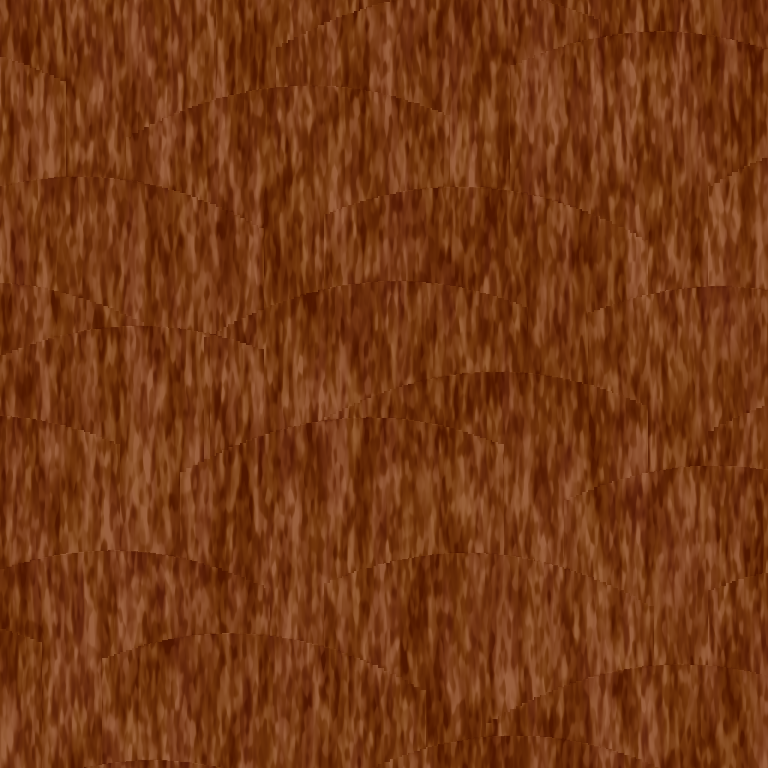
A Shadertoy shader for this texture:

```glsl
const vec3 DARK_WOOD = vec3(0.315, 0.088, 0.006);
const vec3 MID_WOOD = vec3(0.450, 0.209, 0.056);
const vec3 PALE_WOOD = vec3(0.600, 0.375, 0.215);
const vec3 ROSY_TINT = vec3(0.008, -0.002, 0.034);

// Cells per canvas, across and along the grain
const vec2 BLOTCH_CELLS = vec2(9.0, 6.0);
const vec2 STREAK_CELLS = vec2(64.0, 9.0);
const vec2 FIBRE_CELLS = vec2(145.0, 23.0);
const vec2 FINE_CELLS = vec2(235.0, 62.0);
const float BLOTCH_GAIN = 0.13;
const float STREAK_GAIN = 0.27;
const float FIBRE_GAIN = 0.68;
const float FINE_GAIN = 0.60;
const float BASE_TONE = 0.55;

// Arched overlaps
const int ARCH_ROWS = 10;
const float ROW_PITCH = 0.125;
const float ARCH_WIDTH = 0.5;
const float ARCH_SAG = 0.075;
const float SEAM_STEPS = 128.0;
const float SEAM_WIDTH = 0.0013;
const float SHADE_DEPTH = 0.07;
const float SHADE_GAIN = 0.15;
const float SEAM_GAIN = 0.32;

float hash(vec2 p) {
    vec3 q = fract(p.xyx * vec3(0.1031, 0.1030, 0.0973));
    q += dot(q, q.yzx + 33.33);
    return fract((q.x + q.y) * q.z);
}

// Smooth cellular noise: random cell values blended by distance
float cellNoise(vec2 p) {
    vec2 cell = floor(p);
    float total = 0.0;
    float weights = 0.0;
    for (int j = -1; j <= 1; j++) {
        for (int i = -1; i <= 1; i++) {
            vec2 id = cell + vec2(i, j);
            vec2 site = id + vec2(hash(id + 17.3), hash(id + 61.7));
            vec2 away = site - p;
            float weight = exp(-5.0 * dot(away, away));
            total += weight * hash(id + 5.1);
            weights += weight;
        }
    }
    return total / weights;
}

// Returns shade in x, and the grain offset of the topmost patch in yz
vec3 archPatches(vec2 p) {
    float shade = 0.0;
    float nearest = 10.0;
    vec2 offset = vec2(0.0);
    float stepX = floor(p.x * SEAM_STEPS) / SEAM_STEPS;
    for (int row = 0; row < ARCH_ROWS; row++) {
        float r = float(row);
        float column = stepX / ARCH_WIDTH + 0.5 * r + 0.4 * hash(vec2(r, 3.0));
        vec2 id = vec2(floor(column), r);
        float u = 2.0 * fract(column) - 1.0;
        float tilt = 0.06 * (hash(id + 9.0) - 0.5);
        float top = (r + 0.7 * hash(id + 4.0)) * ROW_PITCH - ARCH_SAG * u * u + tilt * u;
        float depth = top - p.y;
        float presence = 1.0 - smoothstep(0.15, 0.85, abs(u));
        presence *= 0.5 + 0.5 * hash(id + 13.0);

        float below = smoothstep(0.0, SEAM_WIDTH, depth);
        shade -= SHADE_GAIN * presence * below * exp(-max(depth, 0.0) / SHADE_DEPTH);
        float speckle = hash(vec2(floor(stepX * SEAM_STEPS + 0.5), r + 40.0)) - 0.3;
        float seam = depth / SEAM_WIDTH;
        shade -= SEAM_GAIN * presence * speckle * exp(-seam * seam);

        if (depth > 0.0 && depth < nearest && presence > 0.0) {
            nearest = depth;
            offset = vec2(hash(id + 21.0), hash(id + 33.0));
        }
    }
    return vec3(shade, offset);
}

vec3 woodColor(float tone, float rosy) {
    vec3 color = mix(DARK_WOOD, MID_WOOD, clamp(2.0 * tone, 0.0, 1.0));
    color = mix(color, PALE_WOOD, clamp(2.0 * tone - 1.0, 0.0, 1.0));
    return color + ROSY_TINT * rosy;
}

void mainImage(out vec4 fragColor, in vec2 fragCoord) {
    vec2 p = fragCoord / iResolution.y;
    vec3 patches = archPatches(p);

    // Broad grain runs through the patches, fine fibres shift with them
    vec2 grain = p + patches.yz;
    float blotch = cellNoise(p * BLOTCH_CELLS) - 0.5;
    float streak = cellNoise(p * STREAK_CELLS + 70.0) - 0.5;
    float fibre = cellNoise(grain * FIBRE_CELLS + 130.0) - 0.5;
    float fine = cellNoise(grain * FINE_CELLS + 210.0) - 0.5;

    float tone = BASE_TONE + patches.x + BLOTCH_GAIN * blotch + STREAK_GAIN * streak
               + FIBRE_GAIN * fibre + FINE_GAIN * fine;

    // Pale streaks lean rosy, the rest stays amber
    float rosy = clamp(1.6 * streak + 0.9 * fine, -0.4, 0.7);
    fragColor = vec4(woodColor(tone, rosy), 1.0);
}
```
